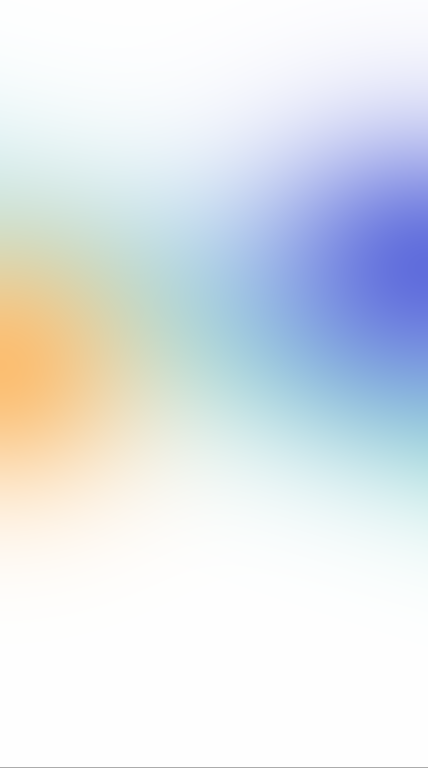
Reproduce this background procedurally as a WebGL 1 fragment shader.

```glsl
precision highp float;

uniform vec2 u_resolution;

// Soft elliptical falloff: 1 at the centre, fading with the given spread
float glow(vec2 p, vec2 centre, vec2 spread) {
    vec2 d = (p - centre) / spread;
    return exp(-0.5 * dot(d, d));
}

void main() {
    vec2 uv = gl_FragCoord.xy / u_resolution;
    vec3 color = vec3(0.998);

    // Slanted teal band, cyan above its axis and mint below
    float offset = uv.y - (0.68 - 0.18 * uv.x);
    float band = exp(-0.5 * pow(abs(offset) / 0.113, 2.0));
    vec3 mint = vec3(0.48, 0.86, 0.78);
    vec3 cyan = vec3(0.52, 0.83, 0.89);
    vec3 teal = mix(mint, cyan, smoothstep(-0.12, 0.14, offset));
    color = mix(color, teal, band * mix(0.48, 0.70, uv.x));

    // Warm glow on the left edge
    float warm = glow(uv, vec2(0.0, 0.523), vec2(0.23, 0.115));
    color = mix(color, vec3(0.99, 0.735, 0.42), 0.95 * warm);

    // Indigo glow on the right edge
    float cool = glow(uv, vec2(1.0, 0.652), vec2(0.28, 0.124));
    color = mix(color, vec3(0.36, 0.41, 0.86), 0.97 * cool);

    // Grey hairline along the bottom
    color = mix(vec3(0.66), color, smoothstep(0.0005, 0.002, uv.y));

    gl_FragColor = vec4(color, 1.0);
}
```
